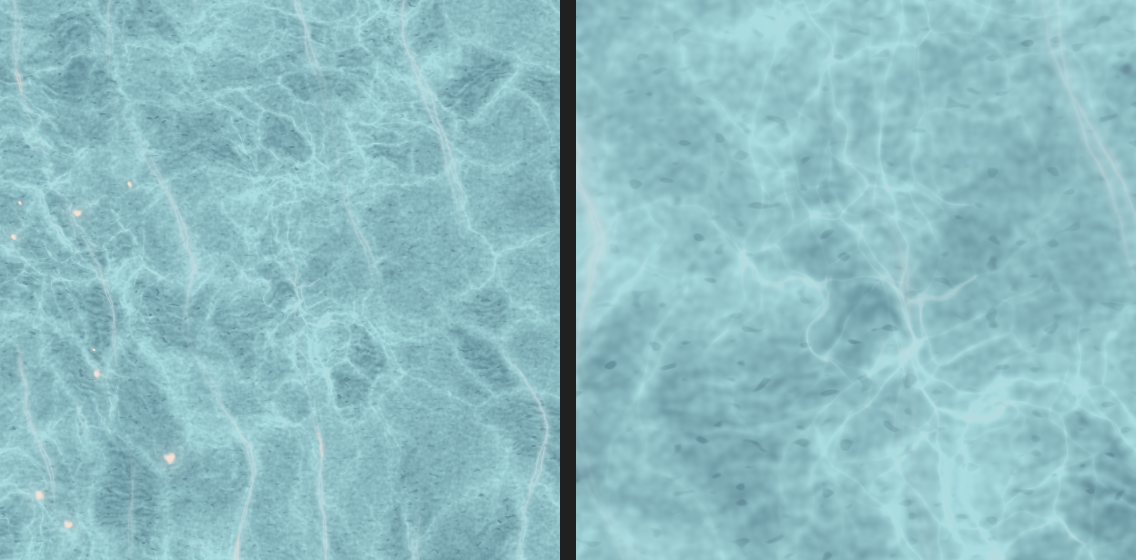
Left: the whole. Right: its middle third, enlarged.
Write a three.js fragment shader that draws this texture.

```glsl
varying vec2 vUv;

vec2 hash2(vec2 p) {
  p = vec2(dot(p, vec2(127.1, 311.7)), dot(p, vec2(269.5, 183.3)));
  return fract(sin(p) * 43758.545) * 2.0 - 1.0;
}

float gradientNoise(vec2 p) {
  vec2 i = floor(p), f = fract(p);
  vec2 u = f * f * f * (f * (f * 6.0 - 15.0) + 10.0);
  vec2 e = vec2(1.0, 0.0);
  float low = mix(dot(hash2(i), f), dot(hash2(i + e.xy), f - e.xy), u.x);
  float high = mix(dot(hash2(i + e.yx), f - e.yx), dot(hash2(i + e.xx), f - e.xx), u.x);
  return mix(low, high, u.y);
}

vec2 noise2(vec2 p) {
  return vec2(gradientNoise(p), gradientNoise(p + vec2(37.2, 91.7)));
}

float fbm(vec2 p) {
  float sum = 0.0, amp = 0.6;
  for (int i = 0; i < 6; i++) {
    sum += amp * gradientNoise(p);
    p = mat2(1.6, 1.2, -1.2, 1.6) * p + 5.3;
    amp *= 0.6;
  }
  return sum;
}

// x: distance to the nearest cell border, y: random value of the cell
vec2 cellWeb(vec2 p) {
  vec2 base = floor(p), f = fract(p), nearest = vec2(0.0), nearCell = vec2(0.0);
  float best = 9.0, border = 9.0;
  for (int y = -1; y <= 1; y++)
    for (int x = -1; x <= 1; x++) {
      vec2 cell = vec2(float(x), float(y));
      vec2 r = cell + 0.5 + 0.45 * hash2(base + cell) - f;
      if (dot(r, r) < best) { best = dot(r, r); nearest = r; nearCell = cell; }
    }
  for (int y = -2; y <= 2; y++)
    for (int x = -2; x <= 2; x++) {
      vec2 cell = nearCell + vec2(float(x), float(y));
      vec2 r = cell + 0.5 + 0.45 * hash2(base + cell) - f;
      vec2 d = r - nearest;
      if (dot(d, d) > 0.0001) border = min(border, dot(0.5 * (r + nearest), normalize(d)));
    }
  return vec2(border, 0.5 + 0.5 * hash2(base + nearCell + 17.0).x);
}

void main() {
  vec2 uv = vUv;

  // Wavering coordinates, with cells drawn out towards the bottom
  vec2 bent = uv + 0.09 * noise2(uv * 3.5) + 0.045 * noise2(uv * 9.0 + 4.0)
    + 0.016 * noise2(uv * 24.0) + 0.007 * noise2(uv * 60.0);
  vec2 web = vec2(bent.x + 0.22 * bent.y, bent.y * (0.5 + 0.45 * bent.y));

  float cloud = fbm(uv * vec2(4.5, 4.0) + 2.0 * noise2(uv * 2.5));
  float patchy = smoothstep(-0.25, 0.3, gradientNoise(uv * 4.5 + 13.0));
  float busy = (1.0 - 0.75 * smoothstep(0.55, 0.95, uv.x)) * (0.5 + 0.5 * patchy);

  // Web of light in three sizes
  vec2 wide = cellWeb(web * 7.5 + 2.0);
  vec2 middle = cellWeb(web * 15.0 + 8.0);
  vec2 small = cellWeb(web * 30.0 + 5.0);
  float glow = exp(-wide.x / 0.08) + 0.6 * busy * exp(-middle.x / 0.10);
  float strand = (0.35 + 0.65 * patchy) * exp(-wide.x / 0.019)
    + 0.9 * busy * exp(-middle.x / 0.036)
    + 0.75 * busy * busy * exp(-small.x / 0.065);

  // Loose looping filaments, denser at the upper left
  float loops = exp(-abs(gradientNoise(web * 12.0 + 3.0)) / 0.025)
    + exp(-abs(gradientNoise(web * 24.0 + 30.0)) / 0.045);
  strand += 0.5 * loops * busy * (0.5 + 0.5 * smoothstep(0.9, 0.0, uv.x - uv.y + 0.5));

  // Long veins falling to the lower right
  float vein = 0.0, veinCore = 0.0;
  for (int i = 0; i < 6; i++) {
    float k = float(i);
    float x = uv.x - 0.06 - 0.175 * k + 0.22 * smoothstep(0.15, 0.95, uv.y);
    x += 0.1 * gradientNoise(vec2(k * 7.3, uv.y * 3.0)) + 0.4 * (bent.x - uv.x);
    float power = smoothstep(-0.25, 0.15, gradientNoise(vec2(k * 3.7 + 0.5, uv.y * 3.0 + 6.0)));
    float braid = abs(x) - 0.016 * abs(gradientNoise(vec2(k * 5.1, uv.y * 9.0)));
    vein += power * exp(-abs(x) / 0.012);
    veinCore += power * exp(-abs(braid) / 0.0028);
  }

  // Shaded hollows with flat ripples, grain and dark specks
  float hollow = smoothstep(0.03, 0.22, wide.x) * wide.y * wide.y
    + 0.8 * busy * smoothstep(0.04, 0.2, middle.x) * middle.y * middle.y;
  float ripple = gradientNoise(bent * vec2(42.0, 110.0));
  float grain = gradientNoise(uv * vec2(85.0, 120.0)) + 0.9 * gradientNoise(uv * 165.0);
  float speck = smoothstep(0.25, 0.42, gradientNoise(uv * vec2(80.0, 135.0) + 50.0));

  // Broad light is eased off before the thin details are laid over it
  float tone = 0.58 + 0.72 * cloud + 0.2 * glow + 0.26 * vein - 0.5 * hollow;
  tone -= 0.06 * smoothstep(0.7, 1.0, uv.x);
  tone = tone > 0.8 ? 0.8 + 0.5 * (tone - 0.8) : tone;
  tone = tone < 0.3 ? 0.3 + 0.7 * (tone - 0.3) : tone;
  tone += 0.37 * strand * clamp(0.8 + 1.5 * cloud, 0.3, 1.3) - 0.06;
  tone += 0.36 * grain + ripple * (0.22 + 0.5 * hollow) - speck * (0.24 + 0.35 * hollow);
  vec3 color = mix(vec3(0.443, 0.622, 0.66), vec3(0.632, 0.833, 0.85), clamp(tone, -0.25, 1.15));

  // Pale cores of the brightest strands
  float pale = 0.4 * smoothstep(0.7, 1.7, strand) + 0.65 * veinCore + 0.12 * vein;
  color = mix(color, vec3(0.77, 0.86, 0.88), clamp(pale, 0.0, 0.8));
  float flare = smoothstep(0.2, 0.4, gradientNoise(uv * vec2(13.0, 9.0) + 21.0));
  color = mix(color, vec3(0.92, 0.86, 0.85), 0.8 * flare * clamp(veinCore, 0.0, 1.0));

  // Warm sparks gathered at the lower left, and a few dark flecks
  for (int i = 0; i < 9; i++) {
    vec2 seed = 0.5 + 0.5 * hash2(vec2(float(i) * 3.1, 8.4));
    vec2 size = 0.5 + 0.5 * hash2(vec2(float(i), 2.6));
    vec2 offset = uv - vec2(0.02 + 0.3 * seed.x * seed.x, 0.05 + 0.65 * seed.y);
    float d = length(offset + 0.006 * noise2(uv * 70.0));
    float radius = mix(0.003, 0.011, size.x * size.x);
    color = mix(color, vec3(0.82, 0.85, 0.85), 0.5 * exp(-d / (radius * 1.5)));
    color = mix(color, vec3(0.96, 0.88, 0.84), 1.0 - smoothstep(radius * 0.4, radius * 1.3, d));
    vec2 fleck = (uv - size.yx) * vec2(0.7, 1.3) + 0.008 * noise2(uv * 60.0);
    color = mix(color, vec3(0.34, 0.48, 0.54), 0.6 * (1.0 - smoothstep(0.001, 0.006, length(fleck))));
  }

  gl_FragColor = vec4(color, 1.0);
}
```
